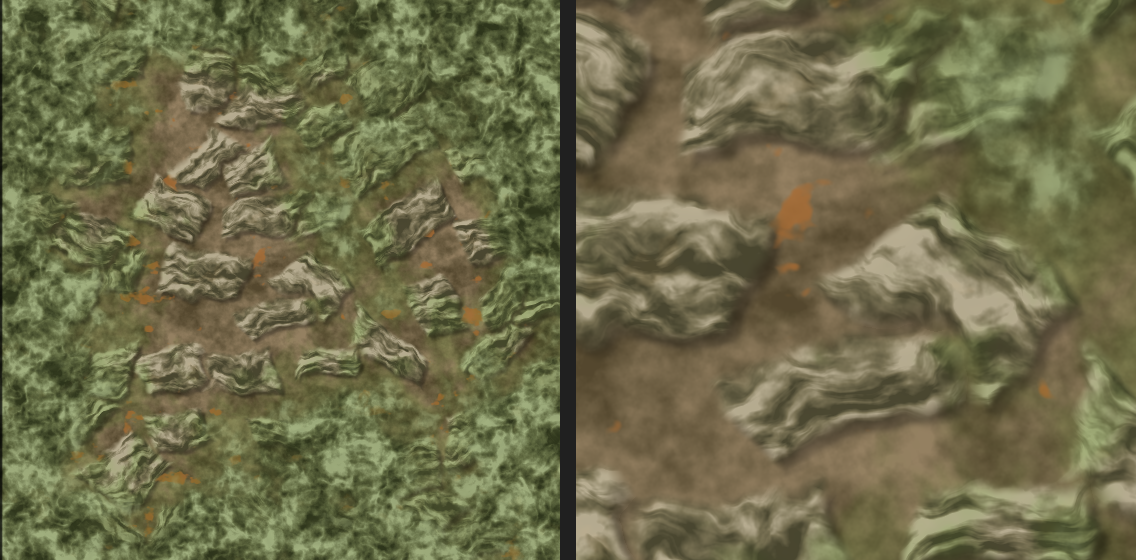
Left, the full canvas; right, a detail of the centre.
Give the GLSL for this texture, as a WebGL 2 fragment shader.

```glsl
#version 300 es
precision highp float;
// Weathered stones half sunk in trodden earth, overgrown by moss from the borders.
// Stones are jittered, rotated boxes with warped outlines and stretched grain;
// earth and moss are layered noise, blended by soft coverage masks.

uniform vec2 u_resolution;
out vec4 fragColor;

const float STONE_CELLS = 7.5;     // stones across the canvas
const float OUTLINE_WARP = 0.34;   // raggedness of stone outlines, in cells
const float MOSS_SCALE = 48.0;     // moss tufts across the canvas
const float BORDER_WIDTH = 0.20;   // reach of the dense moss
const float SEAM_WIDTH = 0.004;    // dark strip on the left side
const vec2 TO_LIGHT = vec2(-0.055, 0.065);

const vec3 STONE_DARK = vec3(0.29, 0.28, 0.19);
const vec3 STONE_MID = vec3(0.49, 0.46, 0.34);
const vec3 STONE_LIGHT = vec3(0.74, 0.70, 0.59);
const vec3 EARTH_DARK = vec3(0.33, 0.28, 0.18);
const vec3 EARTH_MID = vec3(0.45, 0.39, 0.28);
const vec3 EARTH_LIGHT = vec3(0.58, 0.50, 0.38);
const vec3 MOSS_DARK = vec3(0.17, 0.20, 0.10);
const vec3 MOSS_MID = vec3(0.37, 0.41, 0.25);
const vec3 MOSS_LIGHT = vec3(0.63, 0.69, 0.50);
const vec3 RUST = vec3(0.66, 0.42, 0.20);

// Integer hash of a lattice point, 0 to 1
float hash(vec2 cell, uint seed) {
    uvec2 u = uvec2(ivec2(cell) + 4096);
    uint h = u.x * 1597334677u ^ u.y * 3812015801u ^ seed * 2654435769u;
    h = (h ^ (h >> 16)) * 2146121005u;
    h = (h ^ (h >> 15)) * 2221713035u;
    return float((h ^ (h >> 16)) >> 8) / 16777216.0;
}

float noise(vec2 p) {
    vec2 i = floor(p), f = fract(p);
    f = f * f * (3.0 - 2.0 * f);
    return mix(mix(hash(i, 1u), hash(i + vec2(1, 0), 1u), f.x),
               mix(hash(i + vec2(0, 1), 1u), hash(i + vec2(1, 1), 1u), f.x), f.y);
}

float fbm(vec2 p) {
    float sum = 0.0, amp = 0.5;
    for (int i = 0; i < 4; i++) {
        sum += amp * noise(p);
        p = mat2(1.6, 1.2, -1.2, 1.6) * p + 17.3;
        amp *= 0.5;
    }
    return sum / 0.9375;
}

vec2 warp(vec2 p) { return vec2(fbm(p), fbm(p + 41.7)) - 0.5; }

vec3 ramp(vec3 dark, vec3 mid, vec3 light, float t) {
    t = clamp(t, 0.0, 1.0);
    return t < 0.5 ? mix(dark, mid, t * 2.0) : mix(mid, light, t * 2.0 - 1.0);
}

// Nearest stone: signed distance, position along its grain, tone
vec4 stones(vec2 p) {
    p += OUTLINE_WARP * warp(p * 2.2);
    vec2 base = floor(p);
    float nearest = 9.0, second = 9.0;
    vec3 info = vec3(0.0);
    for (int y = -1; y <= 1; y++)
    for (int x = -1; x <= 1; x++) {
        vec2 cell = base + vec2(x, y);
        vec2 center = cell + 0.5 + 0.7 * (vec2(hash(cell, 2u), hash(cell, 3u)) - 0.5);
        float tilt = hash(cell, 4u) * 2.0 - 1.0;
        float angle = 0.15 + 1.1 * tilt * abs(tilt);
        vec2 q = mat2(cos(angle), -sin(angle), sin(angle), cos(angle)) * (p - center);
        vec2 halfSize = vec2(mix(0.28, 0.66, hash(cell, 5u)), mix(0.18, 0.42, hash(cell, 6u)));
        q.x += q.y * (hash(cell, 7u) - 0.5);
        vec2 d = abs(q) - halfSize;
        float dist = length(max(d, 0.0)) + min(max(d.x, d.y), 0.0);
        if (dist < nearest) {
            second = nearest;
            nearest = dist;
            info = vec3(q + cell * 7.0, hash(cell, 8u));
        } else second = min(second, dist);
    }
    return vec4(max(nearest, 0.5 * (nearest - second) + 0.03), info);
}

// Layered grain running along a stone
float grain(vec2 q) {
    q += 0.22 * warp(q * 3.0);
    return fbm(q * vec2(4.0, 11.0));
}

void main() {
    vec2 p = gl_FragCoord.xy / u_resolution;
    vec2 s = p * STONE_CELLS;
    float broad = fbm(p * 5.0 + 3.0);
    float fine = fbm(p * 85.0);

    // Earth: soft smears with shade beside the stones
    vec4 stone = stones(s);
    float lightDist = stones(s + TO_LIGHT).x;
    float smear = fbm(p * vec2(20.0, 32.0) + 3.0 * warp(p * 9.0));
    vec3 color = ramp(EARTH_DARK, EARTH_MID, EARTH_LIGHT, 0.5 + 1.3 * (smear - 0.5) + 0.9 * (fine - 0.5));
    color *= 1.0 - 0.38 * smoothstep(0.03, -0.04, lightDist) * smoothstep(0.16, 0.0, stone.x);
    color = mix(color, RUST, 0.8 * smoothstep(0.70, 0.78, fbm(p * vec2(26.0, 34.0) + 9.0)));

    // Stones: stretched grain, relief and lit rims
    float layer = grain(stone.yz);
    float relief = layer - grain(stone.yz + vec2(-0.03, 0.05));
    float facing = clamp((lightDist - stone.x) / length(TO_LIGHT), -1.0, 1.0);
    float rim = smoothstep(-0.20, -0.01, stone.x);
    float tone = 0.48 + 1.2 * (layer - 0.5) + 1.5 * relief + 0.8 * (fine - 0.5)
               + facing * mix(0.06, 0.24, rim) + 0.24 * (stone.w - 0.5);
    vec3 rock = ramp(STONE_DARK, STONE_MID, STONE_LIGHT, tone);
    color = mix(color, rock, 0.93 * smoothstep(0.045, -0.045, stone.x));

    // Moss: tangled bright strands over dark gaps
    vec2 m = p * MOSS_SCALE;
    vec2 tangle = m + 2.2 * warp(m * 0.4);
    float strand = 1.0 - abs(2.0 * noise(tangle * 1.5) - 1.0);
    float tuft = fbm(tangle * 0.6 + 11.0);
    float mossTone = 0.45 + 1.7 * (tuft - 0.5) + 0.42 * (strand - 0.55) + 0.9 * (fine - 0.5);
    vec3 moss = ramp(MOSS_DARK, MOSS_MID, MOSS_LIGHT, mossTone);
    vec2 side = min(p, 1.0 - p);
    float border = 1.0 - smoothstep(0.0, BORDER_WIDTH, min(side.x, side.y));
    float cover = 1.5 * (broad - 0.5) + 0.55 * border + 0.5 * (tuft - 0.5) + 0.12 * (0.5 - p.x);
    vec3 film = color * vec3(0.89, 1.01, 0.84);
    color = mix(color, film, smoothstep(-0.20, 0.10, cover));
    color = mix(color, moss, 0.92 * smoothstep(0.02, 0.42, cover));

    // Dark strip on the left side
    color *= mix(0.25, 1.0, smoothstep(0.5 * SEAM_WIDTH, 1.5 * SEAM_WIDTH, p.x));
    fragColor = vec4(color, 1.0);
}
```
